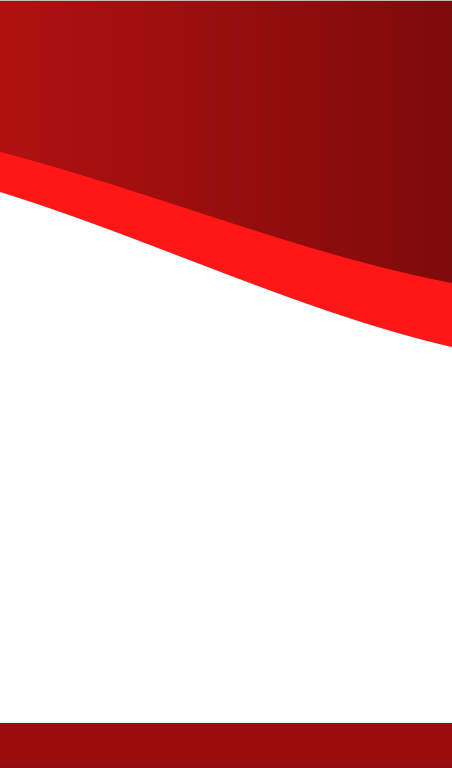
This background is drawn by a Shadertoy shader. Its source:

```glsl
#define WHITE vec3(1.0)
#define BRIGHT_RED vec3(1.0, 0.09, 0.09)
#define HEADER_LEFT vec3(0.69, 0.067, 0.063)
#define HEADER_RIGHT vec3(0.495, 0.042, 0.042)
#define FOOTER_RED vec3(0.60, 0.05, 0.05)
#define TOP_LINE vec3(0.80, 0.72, 0.72)
#define HEADER_CURVE vec4(0.1979, 0.1523, 0.0951, -0.0768)
#define RIBBON_CURVE vec4(0.2500, 0.1823, 0.1055, -0.0859)
#define FOOTER_HEIGHT 0.0586
#define LINE_WIDTH 0.0013

// Depth of a cubic edge below the top, in canvas heights
float curveDepth(vec4 k, float x) {
    return k.x + x * (k.y + x * (k.z + x * k.w));
}

// Slope of that edge, used to keep its smoothing width even
float curveSlope(vec4 k, float x) {
    return (k.y + x * (2.0 * k.z + 3.0 * x * k.w)) * iResolution.y / iResolution.x;
}

// Antialiased coverage of a signed distance, positive inside
float coverage(float d) {
    return clamp(d * iResolution.y + 0.5, 0.0, 1.0);
}

float aboveCurve(vec4 k, vec2 uv) {
    float slope = curveSlope(k, uv.x);
    float d = curveDepth(k, uv.x) - (1.0 - uv.y);
    return coverage(d / sqrt(1.0 + slope * slope));
}

void mainImage(out vec4 fragColor, in vec2 fragCoord) {
    vec2 uv = fragCoord / iResolution.xy;

    // Bright ribbon under the shaded header
    vec3 color = mix(WHITE, BRIGHT_RED, aboveCurve(RIBBON_CURVE, uv));
    vec3 header = mix(HEADER_LEFT, HEADER_RIGHT, uv.x);
    color = mix(color, header, aboveCurve(HEADER_CURVE, uv));

    // Footer bar with a slightly darker base
    vec3 footer = FOOTER_RED * mix(0.93, 1.0, smoothstep(0.0, 0.006, uv.y));
    color = mix(color, footer, coverage(FOOTER_HEIGHT - uv.y));

    // Pale hairline along the top
    color = mix(color, TOP_LINE, coverage(uv.y - 1.0 + LINE_WIDTH));

    fragColor = vec4(color, 1.0);
}
```
